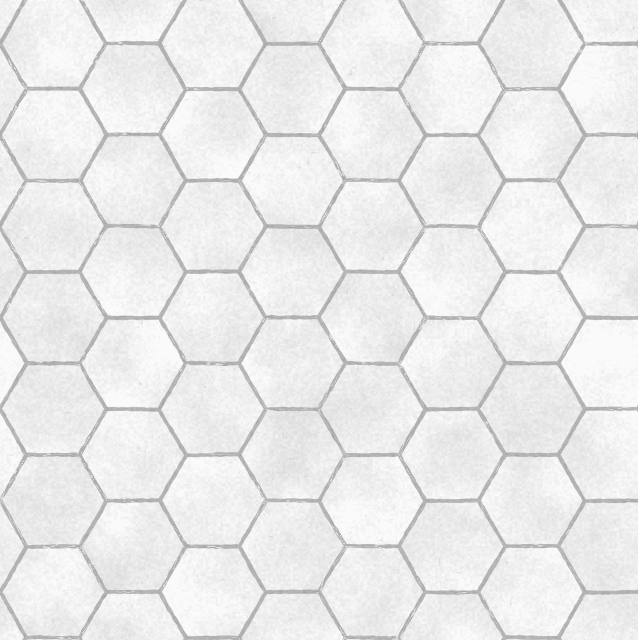
A Shadertoy shader for this pattern:

```glsl
// Pale stone hexagon paving: 8 columns by 7 rows of flat-topped tiles with grey joints.
// A staggered pair of grids finds the nearest tile; wrapping value noise adds the
// mottling and grain of the stone, and streaks along each edge chip the joints.

float hash(vec2 cell) {
    uvec2 q = uvec2(ivec2(cell)) * uvec2(1597334673u, 3812015801u);
    uint n = (q.x ^ q.y) * 1597334673u;
    n = (n ^ (n >> 15)) * 2246822519u;
    n ^= n >> 13;
    return float(n >> 8) / 16777216.0;
}

// Value noise that repeats every "period" cells
float noise(vec2 p, float period, float seed) {
    vec2 i = floor(p), f = fract(p);
    f = f * f * (3.0 - 2.0 * f);
    vec2 lo = mod(i, period) + seed, hi = mod(i + 1.0, period) + seed;
    return mix(mix(hash(lo), hash(vec2(hi.x, lo.y)), f.x),
               mix(hash(vec2(lo.x, hi.y)), hash(hi), f.x), f.y);
}

float clouds(vec2 uv, float seed) {
    float sum = 0.0, weight = 0.5, freq = 11.0;
    for (int k = 0; k < 4; k++) {
        sum += weight * noise(uv * freq, freq, seed);
        freq *= 2.0;
        weight *= 0.55;
    }
    return sum;
}

// Offset from the nearest tile centre; neighbouring columns are staggered by half a tile
vec2 hexOffset(vec2 p, vec2 pitch) {
    vec2 a = mod(p + 0.5 * pitch, pitch) - 0.5 * pitch;
    vec2 b = mod(p, pitch) - 0.5 * pitch;
    return dot(a, a) < dot(b, b) ? a : b;
}

void mainImage(out vec4 fragColor, in vec2 fragCoord) {
    vec2 uv = fragCoord / iResolution.xy;
    float pixel = 7.0 / iResolution.y;

    // Tile space: one unit is the height of a tile
    vec2 pitch = vec2(sqrt(3.0), 1.0);
    vec2 p = uv * vec2(4.0, 7.0) * pitch - vec2(0.577, 0.525);
    p += 0.014 * (vec2(noise(uv * 20.0, 20.0, 31.0), noise(uv * 20.0, 20.0, 87.0)) - 0.5);
    vec2 local = hexOffset(p, pitch);
    vec2 id = mod(round((p - local) / (0.5 * pitch)), vec2(8.0, 14.0));
    float tileRandom = hash(id + 500.0);
    float seed = floor(tileRandom * 900.0);

    // Distance to the closest edge, and position along it
    vec2 side = vec2(local.x < 0.0 ? -1.0 : 1.0, local.y < 0.0 ? -1.0 : 1.0);
    vec2 slanted = side * vec2(0.5 * sqrt(3.0), 0.5);
    vec2 normal = abs(local.y) > dot(local, slanted) ? vec2(0.0, side.y) : slanted;
    float edge = 0.5 - dot(local, normal);
    float along = dot(local, vec2(-normal.y, normal.x));

    // Stone: broad mottling, fine grain, and a few dark pits
    float grain = 0.6 * noise(uv * 256.0, 256.0, 11.0) + 0.4 * noise(uv * 420.0, 420.0, 53.0);
    float stone = 0.945 + 0.15 * (clouds(uv, seed) - 0.52)
                + 0.085 * (grain - 0.5) + 0.022 * (tileRandom - 0.5);
    stone -= 0.07 * smoothstep(0.9, 0.98, noise(uv * 180.0, 180.0, 140.0))
           * smoothstep(0.5, 0.8, noise(uv * 40.0, 40.0, 9.0));
    stone = clamp(stone, 0.85, 0.982);

    // Joint: grey filler with light scratches and fine dark strokes running along it
    vec2 streakPos = vec2(along * 22.0, edge * 110.0) + 40.0 * normal + 100.0;
    float streak = noise(streakPos, 256.0, seed);
    float worn = smoothstep(0.35, 0.75, noise(uv * 30.0, 30.0, 210.0));
    float joint = 0.705 + 0.07 * (grain - 0.5) - 0.04 * smoothstep(0.35, 0.1, streak);
    joint = mix(joint, 0.87, worn * smoothstep(0.6, 0.85, streak));

    // Ragged border between joint and stone, with bright chips on the rim
    float halfWidth = 0.0215 + 0.009 * (noise(uv * 130.0, 130.0, 71.0) - 0.5);
    float rim = smoothstep(0.045, 0.024, edge) * worn * smoothstep(0.7, 0.85, streak);
    stone = mix(stone, 0.985, 0.8 * rim);
    float cover = smoothstep(-0.7 * pixel, 0.7 * pixel, edge - halfWidth);

    fragColor = vec4(vec3(mix(joint, stone, cover)), 1.0);
}
```
